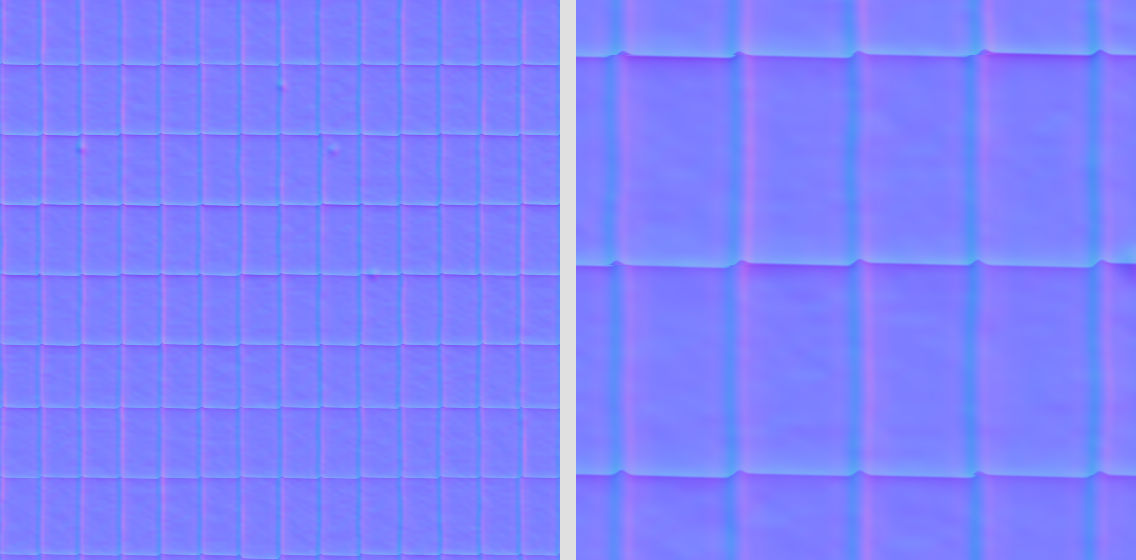
Left: the whole. Right: its middle third, enlarged.
Write a WebGL 2 fragment shader that draws this texture map.

```glsl
#version 300 es
precision highp float;
uniform vec2 u_resolution;
out vec4 fragColor;

const vec2 TILES = vec2(14.0, 8.0);      // columns and rows
const vec2 OFFSET = vec2(0.034, 0.07);   // first seam and first lap, in tiles
const vec2 REST_SLOPE = vec2(-0.02, 0.0);
const float ROW_LIFT = 0.1;              // uneven spacing of laps 1 and 2
const float RIDGE_SIDE = 0.06;           // ridge flank distance from seam
const float RIDGE_CORE = 0.045;          // sharp part of a flank
const float RIDGE_SKIRT = 0.1;           // soft part of a flank
const float RIDGE_SLOPE = 0.2;
const float SEAM_JITTER = 0.05;
const float LAP_JITTER = 0.014;
const float LAP_NOTCH = 0.024;           // lap rises over each ridge
const float LAP_TILT = 0.015;
const float LAP_SLOPE = 0.36;
const float LIP_FADE = 0.052;
const float EDGE_FADE = 0.034;
const float SLIP_CHANCE = 0.015;
const float SLIP_DROP = 0.05;
const float DENT_CHANCE = 0.06;
const float DENT_RADIUS = 0.009;         // fraction of the canvas
const float DENT_SLOPE = 0.45;
const float WRINKLE = 0.17;
const float TAU = 6.28318;

float hash(vec2 p) {
    return fract(sin(dot(p, vec2(12.9898, 78.233))) * 43758.5453);
}

float noise(vec2 p) {
    vec2 i = floor(p), f = fract(p);
    f = f * f * (3.0 - 2.0 * f);
    return mix(mix(hash(i), hash(i + vec2(1, 0)), f.x),
               mix(hash(i + vec2(0, 1)), hash(i + vec2(1, 1)), f.x), f.y);
}

float bell(float x, float width) {
    return exp(-x * x / (width * width));
}

// Height of a tile's lap relative to its row line
float lapShift(float column, float row) {
    vec2 id = mod(vec2(column, row), TILES);
    float slip = SLIP_DROP * step(1.0 - SLIP_CHANCE, hash(id + 31.7));
    return LAP_JITTER * (hash(id + 5.3) - 0.5) - slip;
}

float flank(float x) {
    return 0.8 * bell(x, RIDGE_CORE) + 0.35 * bell(x, RIDGE_SKIRT);
}

// Raised vertical seam: left flank faces left, right flank faces right
vec2 ridgeSlope(float u, vec2 segment, vec2 p) {
    float lean = cos(TAU * (segment.x - 2.0) / TILES.x);
    float wear = noise(vec2(segment.x * 7.3, p.y * 34.0));
    float scuff = smoothstep(0.45, 0.9, noise(vec2(segment.x * 5.7, p.y * 15.0)));
    float right = 0.8 + 0.25 * lean + 0.4 * wear + 0.6 * scuff;
    float left = 1.05 - 0.2 * lean + 0.35 * (1.0 - wear);
    float leftFlank = left * flank(u + RIDGE_SIDE);
    float rightFlank = right * flank(u - RIDGE_SIDE);
    float pan = 0.06 * (bell(u + 0.2, 0.06) + bell(u - 0.18, 0.08));
    return vec2(RIDGE_SLOPE * (rightFlank - leftFlank) + pan, 0.075 * leftFlank);
}

// Overlap of two rows: bright lip above, shaded edge below
float lapSlope(float d, float row, float tileHash) {
    float strength = 0.85 + 0.3 * cos(TAU * (row - 5.0) / TILES.y);
    float shade = strength * (0.6 + 0.6 * tileHash);
    float soft = max(0.009, TILES.y / u_resolution.y * 0.6);
    float lip = LAP_SLOPE * (0.55 + 0.5 * strength) * exp(-abs(d) / LIP_FADE);
    float edge = LAP_SLOPE * shade * exp(-abs(d) / EDGE_FADE)
               + 0.05 * exp(-abs(d) / 0.16);
    return mix(-edge, lip, smoothstep(-soft, soft, d));
}

// Fine uneven relief, stretched sideways
float relief(vec2 p) {
    return 0.6 * noise(p * vec2(45.0, 60.0))
         + 0.3 * noise(p * vec2(90.0, 150.0) + 17.0);
}

vec2 wrinkleSlope(vec2 p) {
    const vec2 e = vec2(0.003, 0.0);
    return WRINKLE * vec2(relief(p - e.xy) - relief(p + e.xy),
                          relief(p - e.yx) - relief(p + e.yx));
}

// Rare small bumps, about half of them on a seam
vec2 dentSlope(vec2 local, vec2 id) {
    float onSeam = step(0.5, hash(id + 8.8));
    vec2 center = vec2(mix(0.3, 0.0, onSeam), 0.6 * hash(id + 4.4) - 0.3);
    vec2 r = (local - center) / TILES / DENT_RADIUS;
    return step(1.0 - DENT_CHANCE, hash(id + 63.1)) * DENT_SLOPE * r * exp(-dot(r, r));
}

void main() {
    vec2 p = gl_FragCoord.xy / u_resolution;
    vec2 q = p * TILES - OFFSET;
    vec2 nearest = floor(q + 0.5);
    vec2 id = mod(nearest, TILES);
    float lift = ROW_LIFT * step(0.5, id.y) * step(id.y, 2.5);
    float d = q.y - nearest.y - lift;

    // Seam wanders a little and shifts at each lap
    vec2 segment = vec2(id.x, mod(nearest.y + step(0.0, d) - 1.0, TILES.y));
    float wander = hash(segment) - 0.5 + 0.8 * (noise(vec2(id.x * 3.1, p.y * 30.0)) - 0.5);
    float u = q.x - nearest.x - SEAM_JITTER * wander;

    // Lap line follows its tile, blended across the ridge
    float side = smoothstep(-0.04, 0.04, u);
    d -= mix(lapShift(nearest.x - 1.0, id.y), lapShift(nearest.x, id.y), side);
    d -= LAP_NOTCH * bell(u, 0.055) - LAP_TILT * (fract(u) - 0.5) * (1.0 - bell(u, 0.06));
    float tileHash = mix(hash(vec2(mod(id.x - 1.0, TILES.x), id.y)), hash(id), side);

    vec2 slope = REST_SLOPE + ridgeSlope(u, segment, p) + wrinkleSlope(p);
    slope.y += lapSlope(d, id.y, tileHash) * (1.0 - 0.35 * bell(u, 0.07));
    slope += dentSlope(q - nearest, id);

    vec3 normal = normalize(vec3(slope, 1.0));
    fragColor = vec4(normal * 0.5 + 0.5, 1.0);
}
```
